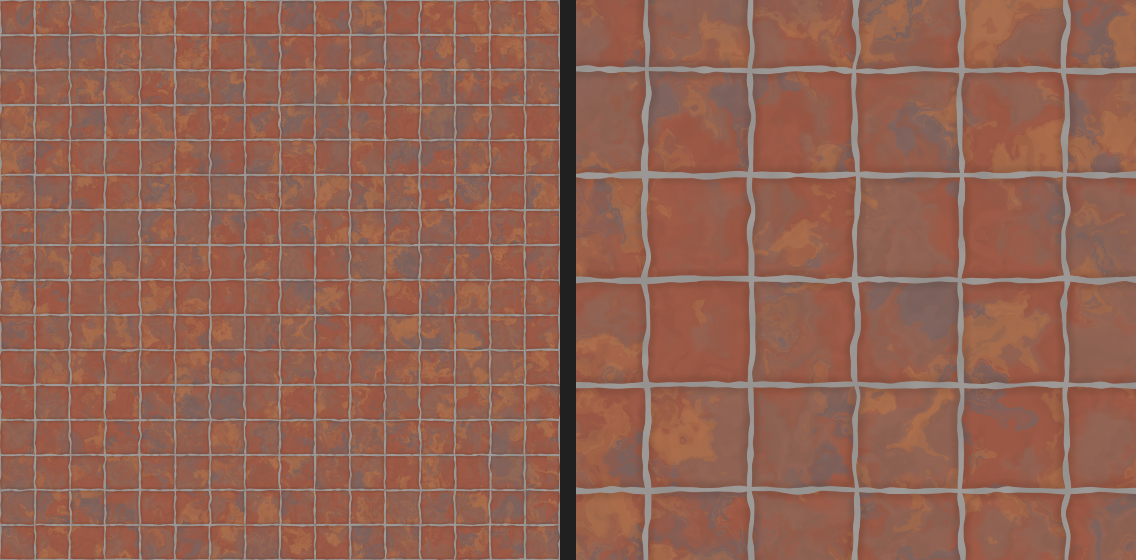
Left: the whole. Right: its middle third, enlarged.
This texture is drawn by a WebGL 1 fragment shader. Its source:

```glsl
precision highp float;
// Mottled terracotta floor tiles with thin, uneven grey mortar joints.

uniform vec2 u_resolution;

#define TILES 16.0        // tiles across and down
#define JOINT 0.052       // joint width, in tiles
#define WOBBLE 0.045      // wander of the joints, in tiles
#define PATCH_SCALE 2.3   // patches per tile
#define WARP 2.2          // raggedness of the patches
#define RED vec3(0.605, 0.345, 0.270)
#define BROWN vec3(0.560, 0.385, 0.325)
#define ORANGE vec3(0.655, 0.420, 0.285)
#define SLATE vec3(0.475, 0.385, 0.375)
#define MORTAR vec3(0.605, 0.590, 0.580)

float hash(vec2 p) {
  vec3 q = fract(p.xyx * 0.1031);
  q += dot(q, q.yzx + 33.33);
  return fract((q.x + q.y) * q.z);
}

float noise(vec2 p) {
  vec2 i = floor(p), f = fract(p);
  f = f * f * (3.0 - 2.0 * f);
  return mix(mix(hash(i), hash(i + vec2(1.0, 0.0)), f.x),
             mix(hash(i + vec2(0.0, 1.0)), hash(i + vec2(1.0, 1.0)), f.x), f.y);
}

float fbm(vec2 p) {
  float sum = 0.0, amp = 0.533;
  for (int i = 0; i < 4; i++) {
    sum += amp * noise(p);
    p = mat2(1.6, 1.2, -1.2, 1.6) * p + 7.3;
    amp *= 0.5;
  }
  return sum;
}

// Step whose edge stays at least one pixel soft.
float softStep(float edge, float soft, float x) {
  return smoothstep(edge - soft, edge + soft, x);
}

// Fired clay: a red to brown ground with ragged orange and slate patches.
vec3 clay(vec2 p, vec2 tile, float rim, float px) {
  vec2 seed = 37.0 * vec2(hash(tile + 3.1), hash(tile + 71.7));
  vec2 q = (p + seed) * PATCH_SCALE;
  vec2 warp = vec2(fbm(q * 1.3 + 11.0), fbm(q * 1.3 + 47.0)) - 0.5;
  q += WARP * warp;
  float busy = hash(tile + 19.4) - 0.5;
  float soft = 0.012 + 0.35 * px;

  // Ground, greyer toward the middle of the tile
  float ground = fbm(q * 0.7 + 90.0) + 0.35 * (hash(tile + 53.2) - 0.5);
  ground += 0.14 * smoothstep(0.04, 0.3, rim) - 0.08;
  vec3 col = mix(RED, BROWN, smoothstep(0.36, 0.62, ground));

  // Slate smudges
  float smudge = fbm(q * 0.75 + 130.0);
  col = mix(col, SLATE, 0.75 * softStep(0.635 - 0.08 * busy, soft * 2.0, smudge));

  // Orange patches in two tones, with thin veins beside them
  float patches = fbm(q + 210.0);
  float level = 0.61 - 0.10 * busy;
  col = mix(col, ORANGE, 0.65 * softStep(level, soft, patches));
  col = mix(col, ORANGE * 1.04, 0.55 * softStep(level + 0.07, soft, patches));
  float vein = 1.0 - smoothstep(0.005, 0.010 + soft, abs(patches - level + 0.07));
  col = mix(col, ORANGE, 0.45 * vein * softStep(0.52, 0.08, smudge));

  // Flat red flakes
  float flakes = fbm(q * 1.7 + 300.0);
  col = mix(col, RED, 0.45 * softStep(0.59, soft, flakes));
  return col * (0.97 + 0.06 * noise(q * 3.0));
}

void main() {
  vec2 p = gl_FragCoord.xy / u_resolution * TILES;
  float px = TILES / min(u_resolution.x, u_resolution.y);

  // Hand-laid grid: joints wander along their length
  vec2 drift = vec2(noise(p * vec2(1.5, 4.5) + 5.0),
                    noise(p * vec2(3.5, 1.5) + 63.0)) - 0.5;
  vec2 grid = p + WOBBLE * drift * vec2(1.2, 0.7);
  vec2 tile = floor(grid);
  vec2 edge = 0.5 - abs(fract(grid) - 0.5);
  float rim = min(edge.x, edge.y);

  vec3 col = clay(p, tile, rim, px);

  // Broad grey haze across neighbouring tiles
  float haze = fbm(p * 0.55 + 17.0);
  col = mix(col, SLATE, 0.5 * smoothstep(0.60, 0.76, haze));

  // Worn, slightly darker tile rim
  col *= 1.0 - 0.09 * (1.0 - smoothstep(0.03, 0.12, rim));

  // Mortar with chipped edges
  float halfWidth = 0.5 * JOINT + 0.022 * (noise(p * 9.0 + 29.0) - 0.5);
  float joint = 1.0 - softStep(halfWidth, 0.6 * px, rim);
  vec3 mortar = MORTAR * (0.96 + 0.08 * noise(p * 5.0));
  gl_FragColor = vec4(mix(col, mortar, joint), 1.0);
}
```
